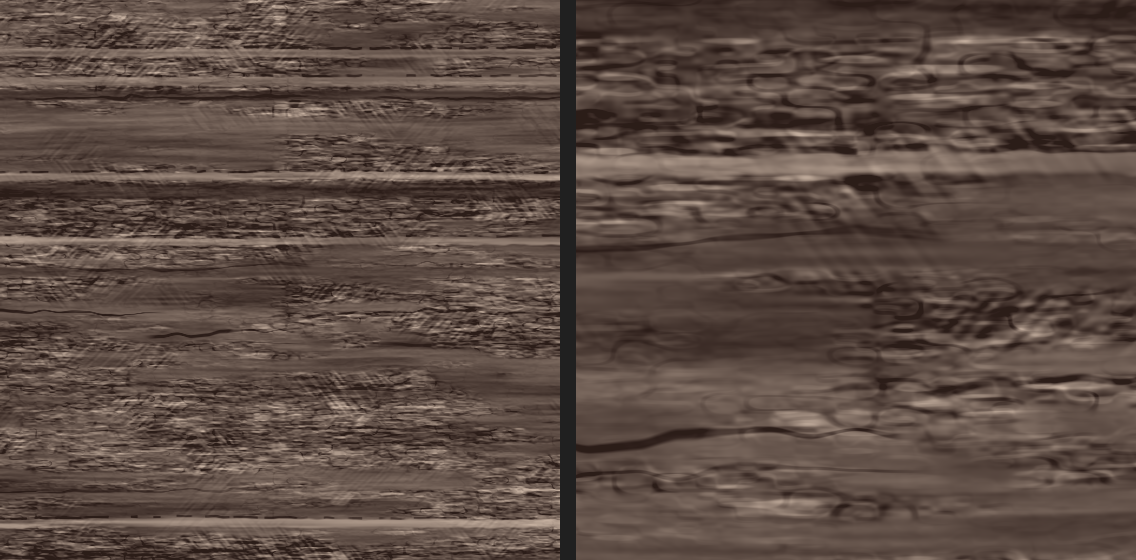
Left, the full canvas; right, a detail of the centre.
Write a WebGL 2 fragment shader that draws this texture.

```glsl
#version 300 es
precision highp float;
// Weathered brown wood with a horizontal grain: stretched value noise gives
// the streaks, patches of embossed chips and slanted scratches roughen it,
// and long pale ridges, dark grooves and thin cracks run across the board.

uniform vec2 u_resolution;
out vec4 fragColor;

float hash(vec2 p) {
    return fract(sin(dot(p, vec2(127.1, 311.7))) * 43758.5453);
}

float noise(vec2 p) {
    vec2 i = floor(p), f = fract(p);
    f = f * f * (3.0 - 2.0 * f);
    return mix(mix(hash(i), hash(i + vec2(1, 0)), f.x),
               mix(hash(i + vec2(0, 1)), hash(i + vec2(1, 1)), f.x), f.y);
}

float band(float y, float centre, float halfWidth) {
    return 1.0 - smoothstep(0.45 * halfWidth, halfWidth, abs(y - centre));
}

// Height of the chipped surface: flat flakes with ragged ends
float chips(vec2 p) {
    float flakes = smoothstep(0.42, 0.58, noise(p * vec2(36, 150)));
    float slivers = smoothstep(0.35, 0.65, noise(p * vec2(85, 270) + 31.0));
    return 0.55 * flakes + 0.45 * slivers;
}

// Fine parallel scratches along a slanted direction
float scratches(vec2 p, float angle) {
    float c = cos(angle), s = sin(angle);
    vec2 q = mat2(c, -s, s, c) * p;
    return noise(q * vec2(45, 240)) - 0.5;
}

// Dark wavering line, broken up along its length
float crack(vec2 p, float height, float seed) {
    float path = height + 0.014 * (noise(vec2(p.x * 4.0, seed)) - 0.5)
               + 0.007 * (noise(vec2(p.x * 38.0, seed)) - 0.5);
    float width = 0.0012 + 0.0035 * noise(vec2(p.x * 30.0, seed + 5.0));
    float present = smoothstep(0.25, 0.45, noise(vec2(p.x * 5.0, seed + 9.0)));
    return present * (1.0 - smoothstep(0.3 * width, width, abs(p.y - path)));
}

void main() {
    vec2 p = gl_FragCoord.xy / u_resolution;
    vec2 grain = p + vec2(0.0, 0.008 * (noise(p * vec2(4, 7)) - 0.5));

    // Rough patches between calmer stretches of board
    float rough = 0.55 * noise(grain * vec2(3, 14) + 7.0)
                + 0.45 * noise(grain * vec2(11, 60));
    rough -= 0.1 * band(p.y, 0.31, 0.1) + 0.08 * band(p.y, 0.75, 0.05);
    rough = 0.12 + 0.88 * smoothstep(0.28, 0.56, rough);

    // Long streaks, some of them flat with crisp edges
    float plank = smoothstep(0.35, 0.65, noise(grain * vec2(6, 62) + 3.0));
    float tone = 0.285 + 0.32 * (noise(grain * vec2(2, 23)) - 0.5)
               + 0.13 * (plank - 0.5)
               + 0.2 * (noise(grain * vec2(10, 220)) - 0.5);

    // Ridges and grooves: height, half width, change of tone
    const vec3 bands[8] = vec3[8](
        vec3(0.904, 0.010, 0.30), vec3(0.854, 0.011, 0.28),
        vec3(0.829, 0.012, -0.24), vec3(0.685, 0.009, 0.44),
        vec3(0.660, 0.019, -0.28), vec3(0.569, 0.009, 0.38),
        vec3(0.515, 0.012, -0.12), vec3(0.067, 0.010, 0.44));
    for (int i = 0; i < 8; i++) {
        vec3 b = bands[i];
        float seed = float(i) * 7.3;
        float y = p.y + 0.005 * (noise(vec2(p.x * 3.0, seed)) - 0.5);
        float ragged = 0.003 * (noise(vec2(p.x * 60.0, p.y * 120.0 + seed)) - 0.5);
        float cover = band(y + ragged, b.x, b.y);
        float wear = 0.3 + 1.2 * noise(vec2(p.x * 6.0, p.y * 190.0 + seed));
        tone = mix(tone, 0.29, 0.5 * cover) + b.z * wear * cover;
        rough *= 1.0 - 0.75 * cover;
        // Broken dark rim just above each pale ridge
        float rim = band(y + ragged, b.x + 0.95 * b.y, 0.0028);
        tone -= 0.32 * step(0.0, b.z) * rim
              * smoothstep(0.4, 0.6, noise(vec2(p.x * 75.0, seed)));
    }

    // Embossed chips, lit from above, with dark outlines and pale flecks
    float relief = chips(grain) - chips(grain + vec2(0.0009, 0.0022));
    float outline = abs(noise(grain * vec2(38, 105) + 17.0) - 0.5);
    float broken = smoothstep(0.4, 0.6, noise(grain * vec2(24, 70) + 71.0));
    float fleck = smoothstep(0.64, 0.84, noise(grain * vec2(28, 190) + 51.0));
    tone += rough * (0.4 * relief
          + 0.42 * (noise(grain * vec2(55, 300)) - 0.5)
          + 0.26 * (noise(grain * vec2(170, 290) + 9.0) - 0.5)
          - 0.26 * broken * (1.0 - smoothstep(0.02, 0.1, outline))
          + 0.34 * fleck);

    // Scratched areas, leaning either way
    float area = smoothstep(0.5, 0.68, noise(p * vec2(8, 19) + 23.0));
    float lean = smoothstep(0.45, 0.55, noise(p * vec2(5, 9) + 41.0));
    tone += 0.5 * area * (0.2 + 0.8 * rough)
          * mix(scratches(p, 0.75), scratches(p, -0.85), lean);

    // Cracks, strongest through the middle of the board
    for (int i = 0; i < 9; i++) {
        float k = float(i);
        float height = i < 2 ? 0.403 + 0.037 * k : hash(vec2(k, 4.0));
        float strength = i < 2 ? 0.4 : 0.22;
        tone -= strength * crack(p, height, k * 11.0 + 2.0);
    }

    vec3 umber = vec3(0.22, 0.16, 0.14), pale = vec3(0.72, 0.64, 0.58);
    fragColor = vec4(mix(umber, pale, clamp(tone, -0.1, 1.1)), 1.0);
}
```
